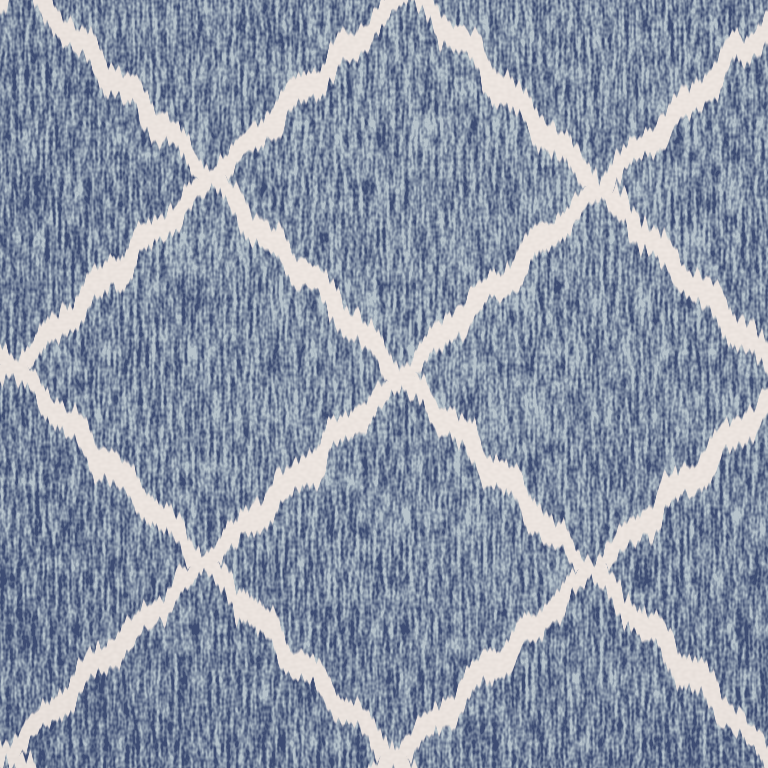
Reproduce this pattern procedurally as a Shadertoy shader.

```glsl
// Cream ikat diamond trellis with feathered edges on streaked denim-blue cloth

vec2 gradientAt(vec2 cell) {
    vec3 h = fract(cell.xyx * vec3(0.1031, 0.1030, 0.0973));
    h += dot(h, h.yzx + 33.33);
    float angle = 6.2832 * fract((h.x + h.y) * h.z);
    return vec2(cos(angle), sin(angle));
}

float gradientNoise(vec2 p) {
    vec2 i = floor(p), f = p - i;
    vec2 w = f * f * f * (f * (f * 6.0 - 15.0) + 10.0);
    vec2 e = vec2(1, 0);
    float low = mix(dot(gradientAt(i), f), dot(gradientAt(i + e), f - e), w.x);
    float high = mix(dot(gradientAt(i + e.yx), f - e.yx), dot(gradientAt(i + 1.0), f - 1.0), w.x);
    return mix(low, high, w.y);
}

// Signed vertical distance to the falling diagonals; crossings lie on integers
float strand(vec2 g, float feather) {
    float t = fract(g.x);
    float d = mod(g.x + g.y + 1.0, 2.0) - 1.0 + feather;
    float swell = sqrt(abs(sin(3.14159 * t)));
    // Four skewed teeth per strand, out of step on the two edges
    float a = 25.1327 * t - 0.85;
    float b = 25.1327 * t - 3.3;
    float upper = 0.045 + swell * (0.045 + 0.042 * sin(a - 0.5 * sin(a)));
    float lower = 0.030 + swell * (0.050 + 0.046 * sin(b + 0.5 * sin(b)));
    return max(d - upper, -d - lower);
}

void mainImage(out vec4 fragColor, in vec2 fragCoord) {
    vec2 uv = fragCoord / iResolution.y;

    // Slightly turned lattice
    vec2 p = uv - vec2(0.523, 0.510);
    vec2 g = vec2(p.x - 0.02 * p.y, p.y + 0.02 * p.x) / vec2(0.2525, 0.2505);

    // Vertical bristles and a slow wander that differs between repeats
    float feather = 0.065 * gradientNoise(uv * vec2(190, 9))
                  + 0.045 * gradientNoise(uv * vec2(83, 7) + 40.0)
                  + 0.030 * gradientNoise(uv * 11.0 + 70.0);
    float d = min(strand(g, feather), strand(g * vec2(-1, 1), feather));
    float soft = 0.008 + 3.0 / iResolution.y;
    float cream = 1.0 - smoothstep(-soft, soft, d);

    // Long and short warp streaks with fine grain
    float streak = 0.75 * gradientNoise(uv * vec2(173, 14) + 11.0)
                 + 0.85 * gradientNoise(uv * vec2(237, 47) + 23.0)
                 + 0.60 * gradientNoise(uv * vec2(291, 171) + 57.0);

    // Broad fading: lightest above the centre, deepest low on the left
    float fade = 0.09 - 0.32 * dot(uv - vec2(0.6, 0.68), uv - vec2(0.6, 0.68))
               + 0.06 * gradientNoise(uv * 4.0 + 5.0);
    float tone = clamp(0.48 + streak + fade, 0.0, 1.0);
    vec3 cloth = mix(vec3(0.24, 0.30, 0.45), vec3(0.72, 0.77, 0.80), tone);

    // Faint ribbed weave on the cream
    float weave = 0.025 * gradientNoise(uv * vec2(150, 210) + 91.0);
    vec3 thread = vec3(0.92, 0.89, 0.87) + weave + 0.08 * fade;

    fragColor = vec4(mix(cloth, thread, cream), 1.0);
}
```
